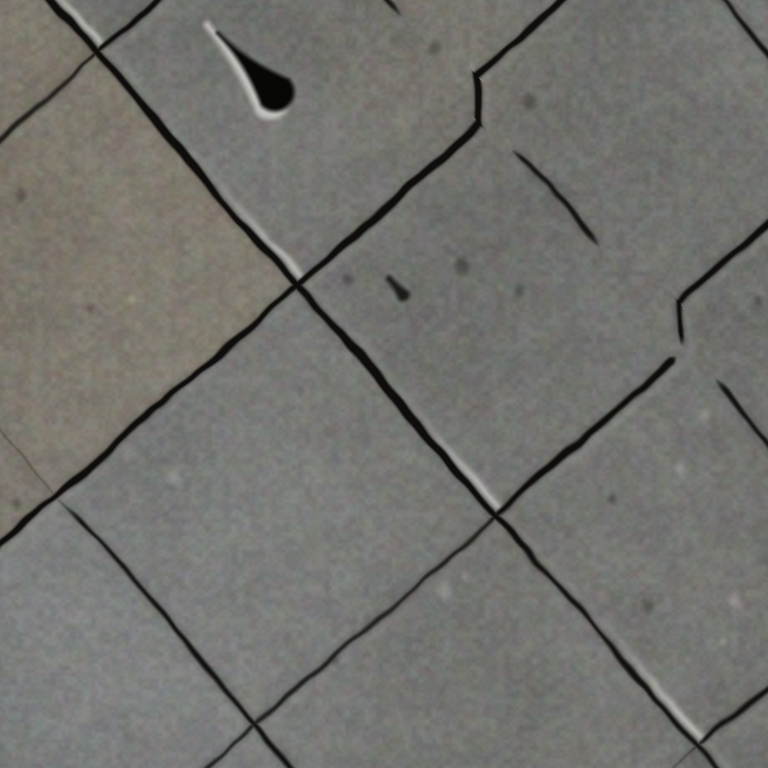
Give the GLSL for this texture, as a three.js fragment shader.

```glsl
#define PITCH 0.398
#define TURN 0.714
#define CROSSING vec2(0.387, 0.629)
#define JOINT_WIDTH 0.0044
#define SOFTNESS 0.0032
#define WOBBLE 0.022
#define ROW_JOG 0.135
#define GRAIN 0.085
#define MOTTLE 0.065
#define SPECKS 22

varying vec2 vUv;

const vec3 STONE = vec3(0.448, 0.450, 0.437);
const vec3 WARM = vec3(0.035, 0.005, -0.035);
const vec3 COOL = vec3(0.045, 0.050, 0.060);
const vec3 GAP = vec3(0.055, 0.052, 0.045);
const vec3 CHALK = vec3(0.78, 0.78, 0.76);

float hash(vec2 p) {
  return fract(sin(dot(p, vec2(127.1, 311.7))) * 43758.5453);
}

float noise(vec2 p) {
  vec2 i = floor(p), f = fract(p);
  f = f * f * (3.0 - 2.0 * f);
  return mix(mix(hash(i), hash(i + vec2(1.0, 0.0)), f.x),
             mix(hash(i + vec2(0.0, 1.0)), hash(i + 1.0), f.x), f.y);
}

float fill(float d, float soft) {
  return 1.0 - smoothstep(-soft, soft, d);
}

// Distance to a stroke whose radius swells from one end to the other
float taper(vec2 p, vec2 a, vec2 b, float ra, float rb) {
  vec2 ab = b - a;
  float h = clamp(dot(p - a, ab) / dot(ab, ab), 0.0, 1.0);
  return length(p - a - ab * h) - mix(ra, rb, h * h);
}

// Dark core with a soft grey shoulder
float jointMask(float d, float strength, float wear) {
  float core = fill(abs(d) - JOINT_WIDTH * strength * wear, SOFTNESS);
  float shoulder = exp(-d * d / 0.00006);
  return clamp(core * (0.2 + 0.8 * strength) + 0.22 * shoulder * strength, 0.0, 1.0) * smoothstep(0.0, 0.3, strength);
}

float rimLight(float d) {
  float x = (d - 0.011) / 0.0055;
  return exp(-x * x);
}

void main() {
  vec2 uv = vUv;

  // Turned slab grid: along runs down-right, across runs up-right
  vec2 q = (uv - CROSSING) / PITCH;
  float along = dot(q, vec2(sin(TURN), -cos(TURN)));
  float across = dot(q, vec2(cos(TURN), sin(TURN)));
  along += WOBBLE * (noise(uv * 13.0) + 0.4 * noise(uv * 45.0) - 0.7);
  across += WOBBLE * (noise(uv * 11.0 + 40.0) + 0.4 * noise(uv * 42.0) - 0.7);

  // Narrower columns on the right, where the rows also step sideways
  float span = across > 0.0 ? 0.83 : 1.04;
  float column = across / span;
  float jog = clamp((across - 0.80) / 0.10, 0.0, 1.0);
  float row = along + ROW_JOG * jog;
  float onJog = step(0.001, jog) * step(jog, 0.999);
  float colId = floor(column + 0.5);
  float rowId = floor(row + 0.5);
  float colDist = (column - colId) * span * PITCH;
  float rowDist = (row - rowId) * PITCH * mix(1.0, 0.6, onJog);

  // Joint strength: a full central seam, broken seams to either side
  float f = fract(along - 0.12);
  float dashes = smoothstep(0.0, 0.06, f) * (1.0 - smoothstep(0.38, 0.46, f));
  float colStrength = 1.0 - 0.25 * smoothstep(0.95, 1.2, along);
  if (colId > 0.5) colStrength = 0.72 * dashes;
  if (colId < -0.5) colStrength = mix(0.22, 0.75, smoothstep(0.02, 0.14, along));
  float rightSide = smoothstep(-0.05, 0.05, column);
  float rowStrength = abs(rowId) < 0.5 ? 0.95 : mix(0.62, 0.88, rightSide);
  if (rowId > 1.5) rowStrength *= mix(0.4, 0.85, rightSide);
  if (abs(rowId - 1.0) < 0.5) rowStrength *= 1.0 - fill(abs(across - 0.80) - 0.025, 0.015);
  float wear = 0.65 + 0.7 * noise(uv * 17.0 + 9.0);

  // Stone: slab tone, broad mottling and fine grain
  vec2 slab = vec2(floor(column), floor(row));
  vec3 color = STONE + 0.025 * (hash(slab + 3.0) - 0.5);
  color += MOTTLE * (noise(uv * 5.0) * 0.6 + noise(uv * 19.0) * 0.4 - 0.5);
  float warmSlab = step(column, 0.0) * step(row, 0.0);
  color += WARM * (0.75 * warmSlab + 0.4 * fill(length(uv - vec2(0.56, 0.92)) - 0.12, 0.12));
  color += COOL * (1.0 - smoothstep(0.05, 0.62, length(uv - vec2(0.06, 0.10))));
  color += GRAIN * (0.6 * noise(uv * 115.0) + 0.4 * noise(uv * 230.0 + 7.0) - 0.5);
  color += 0.03 * (vec3(noise(uv * 80.0), noise(uv * 80.0 + 31.0), noise(uv * 80.0 + 67.0)) - 0.5);

  // Scattered pale and dark specks
  for (int i = 0; i < SPECKS; i++) {
    float n = float(i);
    vec2 spot = vec2(hash(vec2(n, 1.7)), hash(vec2(n, 5.3)));
    float size = mix(0.003, 0.009, hash(vec2(n, 8.1)));
    float tint = hash(vec2(n, 2.9)) < 0.6 ? -0.12 : 0.09;
    color += tint * fill(length((uv - spot) * vec2(1.0, 0.8)) - size, 0.006);
  }

  // Chalky edges, then the open joints
  float edge = 0.12 + 0.65 * smoothstep(0.5, 0.95, fract(along));
  float chalk = rimLight(colDist) * edge * step(abs(colId), 0.5);
  chalk += 0.18 * rimLight(rowDist) * noise(uv * 12.0) * rowStrength;
  color = mix(color, CHALK, clamp(chalk, 0.0, 0.8));
  float joints = max(jointMask(colDist, colStrength, wear), jointMask(rowDist, rowStrength, wear));
  color = mix(color, GAP, joints);

  // Teardrop pit with a pale lip, and a small chip
  float lip = taper(uv, vec2(0.270, 0.967), vec2(0.352, 0.868), 0.004, 0.024);
  float pit = taper(uv, vec2(0.284, 0.957), vec2(0.358, 0.880), 0.002, 0.025);
  float chip = taper(uv, vec2(0.507, 0.637), vec2(0.525, 0.616), 0.004, 0.008);
  color = mix(color, CHALK, 0.9 * fill(lip, 0.006));
  color = mix(color, GAP * 0.5, fill(pit, 0.005));
  color = mix(color, GAP, 0.85 * fill(chip, 0.005));

  gl_FragColor = vec4(color, 1.0);
}
```
